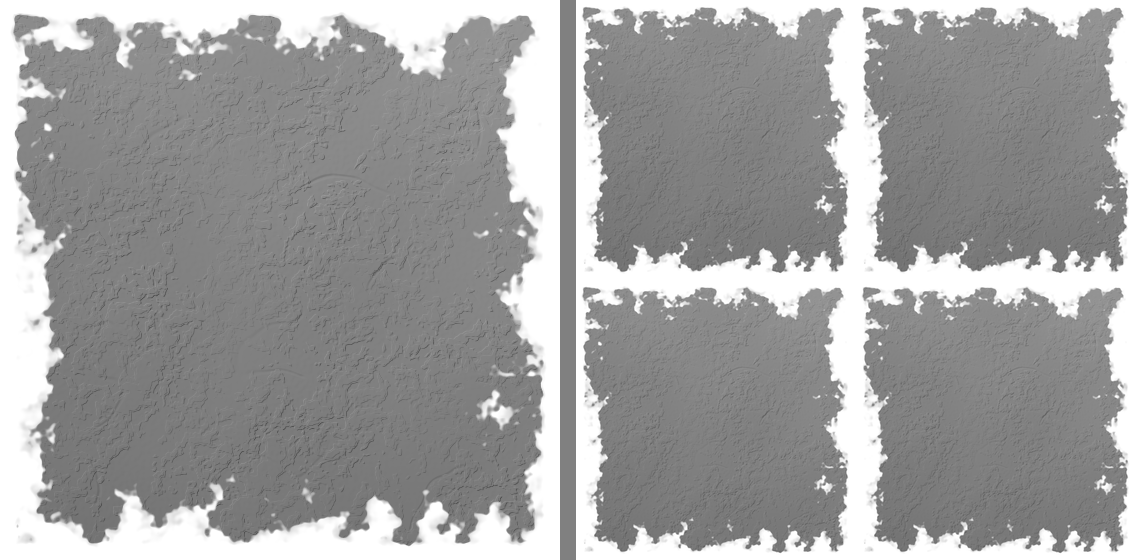
Left, the tile; right, the same tile 2 across and 2 down.
Reproduce this texture procedurally as a WebGL 2 fragment shader.

```glsl
#version 300 es
precision highp float;
// Grey trowelled plaster with embossed ridges and a ragged, flaking white border.

uniform vec2 u_resolution;
out vec4 fragColor;

const float TAU = 6.2831853;

// Unit gradient for one lattice cell
vec2 cellGradient(ivec2 cell, int seed) {
    uint h = uint(cell.x) * 1597334677u ^ uint(cell.y) * 3812015801u ^ uint(seed) * 2798796415u;
    h = (h ^ (h >> 16)) * 2146121005u;
    h = (h ^ (h >> 15)) * 2221713035u;
    h ^= h >> 16;
    float angle = TAU * float(h & 65535u) / 65536.0;
    return vec2(cos(angle), sin(angle));
}

// Gradient noise with "cells" cells per unit, wrapping every unit
float wrapNoise(vec2 p, float cells, int seed) {
    p *= cells;
    vec2 i = floor(p);
    vec2 f = p - i;
    ivec2 a = ivec2(mod(i, cells));
    ivec2 b = ivec2(mod(i + 1.0, cells));
    vec2 w = f * f * f * (f * (f * 6.0 - 15.0) + 10.0);
    float n00 = dot(cellGradient(a, seed), f);
    float n10 = dot(cellGradient(ivec2(b.x, a.y), seed), f - vec2(1.0, 0.0));
    float n01 = dot(cellGradient(ivec2(a.x, b.y), seed), f - vec2(0.0, 1.0));
    float n11 = dot(cellGradient(b, seed), f - 1.0);
    return mix(mix(n00, n10, w.x), mix(n01, n11, w.x), w.y);
}

// Sum of octaves, each twice as fine as the one before
float fractalNoise(vec2 p, float cells, int octaves, float gain, int seed) {
    float sum = 0.0;
    float amplitude = 1.0;
    for (int k = 0; k < octaves; k++) {
        sum += amplitude * wrapNoise(p, cells, seed + k);
        cells *= 2.0;
        amplitude *= gain;
    }
    return sum;
}

// Long trowel strokes rising to the right; whole-number shear keeps the wrap
float trowelStroke(vec2 p) {
    vec2 sheared = vec2(3.0 * p.x - 2.0 * p.y, p.x + p.y);
    return wrapNoise(sheared, 4.0, 11);
}

// Plaster height: crusty plateaus, flat strokes, a few cracks and grain
float plasterHeight(vec2 p) {
    vec2 bend = vec2(wrapNoise(p, 17.0, 21), wrapNoise(p, 17.0, 22));
    vec2 q = p + 0.012 * bend;
    float stroke = trowelStroke(q);
    float crust = fractalNoise(q, 38.0, 3, 0.6, 31) + 3.2 * stroke * abs(stroke);
    float plateau = smoothstep(-0.11, 0.11, crust);
    float upperLayer = smoothstep(-0.1, 0.1, crust - 0.36);

    float crackLine = 1.0 - smoothstep(0.0, 0.03, abs(wrapNoise(q, 6.0, 41)));
    float crackArea = smoothstep(0.12, 0.25, wrapNoise(p, 7.0, 42));
    float grain = wrapNoise(p, 110.0, 51);
    return plateau + 0.6 * upperLayer - 0.8 * crackLine * crackArea + 0.2 * grain;
}

// Lit plaster tone, with light from the upper left
float plasterTone(vec2 p) {
    vec2 toLight = 0.0009 * vec2(-0.75, 0.66);
    float slope = plasterHeight(p + toLight) - plasterHeight(p - toLight);
    float relief = 0.85 + 0.9 * wrapNoise(p, 6.0, 61);
    float base = 0.45 + 0.1 * p.y + 0.025 * p.x + 0.02 * wrapNoise(p, 4.0, 62);
    return base + relief * (0.055 * max(-slope, 0.0) - 0.15 * max(slope, 0.0));
}

// Signed plaster cover: positive inside, negative in the torn border
float plasterCover(vec2 p) {
    vec2 toEdge = min(p, 1.0 - p);
    float inset = min(toEdge.x, toEdge.y);
    float flakes = fractalNoise(p, 10.0, 4, 0.62, 71);
    float rim = 1.0 - smoothstep(0.01, 0.035, inset);
    return (inset - 0.073) / 0.05 + 2.3 * flakes - 2.0 * rim;
}

void main() {
    vec2 p = gl_FragCoord.xy / u_resolution;
    float cover = plasterCover(p);

    // White border with faint dusty clouds beside the plaster
    float dust = smoothstep(-0.9, -0.1, cover) * smoothstep(-0.25, 0.4, wrapNoise(p, 30.0, 81));
    float border = 1.0 - 0.16 * dust;

    float tone = mix(border, plasterTone(p), smoothstep(-0.2, 0.2, cover));
    fragColor = vec4(vec3(tone), 1.0);
}
```
